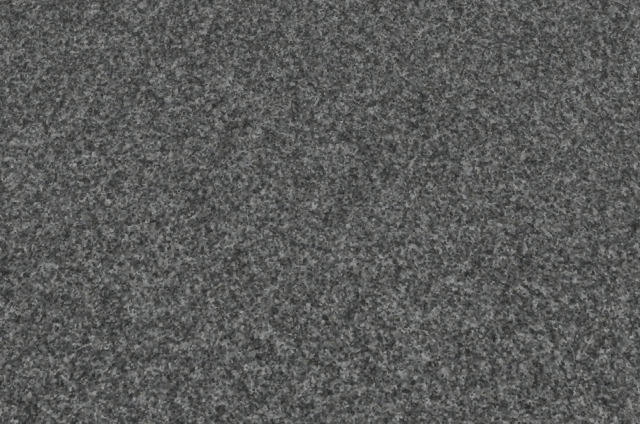
Give the GLSL for this texture, as a WebGL 2 fragment shader.

```glsl
#version 300 es
precision highp float;
// Dense grey cut-pile carpet seen at a slight tilt.
// Short, randomly turned fibre flecks lie over small tufts and faint worn
// patches; the summed tone is mapped to a nearly neutral grey.

uniform vec2 u_resolution;
out vec4 fragColor;

const float TAU = 6.28319;

vec3 hash32(vec2 p) {
    vec3 q = fract(p.xyx * vec3(0.1031, 0.1030, 0.0973));
    q += dot(q, q.yxz + 33.33);
    return fract((q.xxy + q.yzz) * q.zyx);
}

mat2 rotation(float angle) {
    float c = cos(angle), s = sin(angle);
    return mat2(c, s, -s, c);
}

// Smooth value noise centred on zero.
float softNoise(vec2 p) {
    vec2 cell = floor(p), t = fract(p);
    t = t * t * (3.0 - 2.0 * t);
    float low = mix(hash32(cell).x, hash32(cell + vec2(1, 0)).x, t.x);
    float high = mix(hash32(cell + vec2(0, 1)).x, hash32(cell + vec2(1, 1)).x, t.x);
    return mix(low, high, t.y) - 0.5;
}

// Scattered soft-edged grains: x is tone, y is hue shift, both around zero.
vec2 grains(vec2 p, float stretch, float sharpness, float seed) {
    vec2 cell = floor(p), sum = vec2(0.0);
    float total = 0.0;
    for (int j = -1; j <= 1; j++) {
        for (int i = -1; i <= 1; i++) {
            vec2 id = cell + vec2(i, j);
            vec3 place = hash32(id + seed);
            vec3 look = hash32(id + seed + 57.3);
            vec2 d = rotation(TAU * place.z) * (p - id - place.xy);
            d *= vec2(1.0 / stretch, stretch);
            float weight = exp(-sharpness * dot(d, d));
            sum += weight * (look.xy - 0.5);
            total += weight;
        }
    }
    return sum / total;
}

// Pile grows finer towards the far, upper edge.
vec2 tiltedPlane(vec2 uv, float aspect) {
    float x = (uv.x - 0.5) * aspect * (1.0 + 0.2 * uv.y);
    return vec2(x, uv.y * (1.0 + 0.12 * uv.y)) + 3.0;
}

vec3 pileColor(float tone, float hue) {
    vec3 neutral = tone * vec3(0.996, 1.005, 0.996);
    return neutral + hue * vec3(0.010, 0.003, -0.012);
}

void main() {
    vec2 uv = gl_FragCoord.xy / u_resolution;
    vec2 p = tiltedPlane(uv, u_resolution.x / u_resolution.y);

    // Three scales of the pile
    vec2 flecks = grains(p * 205.0, 1.2, 5.0, 11.0);
    vec2 tufts = grains(rotation(0.6) * p * 104.0, 1.15, 4.5, 83.0);
    float patches = softNoise(rotation(0.15) * p * vec2(36.0, 44.0));
    float wear = softNoise(p * vec2(5.0, 8.0) + 19.0);

    // Light fibres stand out most on raised tufts
    float fibre = flecks.x * (0.26 + 0.16 * tufts.x);
    float relief = fibre + 0.205 * tufts.x + 0.035 * patches + 0.01 * wear;
    float contrast = mix(1.08, 0.94, uv.y);
    float tone = 0.354 + contrast * relief;

    vec3 color = pileColor(tone, flecks.y + 0.6 * tufts.y);
    fragColor = vec4(clamp(color, 0.0, 1.0), 1.0);
}
```
